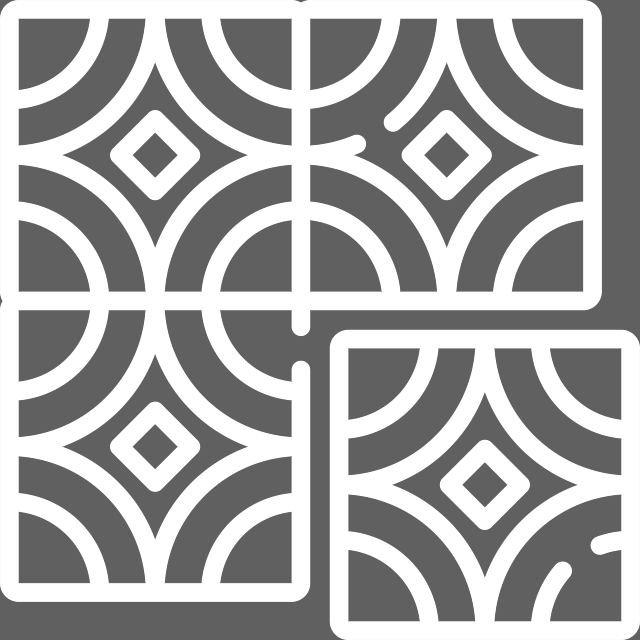
This pattern is drawn by a three.js fragment shader. Its source:

```glsl
// Four square tiles of quarter rings around a small diamond, in white strokes on grey.
// One tile is built from distance functions, folded about its centre, and placed by a loop;
// the lower right tile stands loose, and three strokes have round-capped breaks.
#define HALF 0.2278                     // tile centre to the middle of its frame
#define STROKE 0.0146                   // half the line width
#define SMALL_RING 0.1415
#define DIAMOND 0.0395                  // half side of the diamond
#define RING_BREAK vec2(0.887, 1.178)   // angles of the break in a large ring
#define SMALL_BREAK vec2(0.721, 1.225)  // angles of the break in a small ring
#define FRAME_BREAK vec2(0.1198, 0.1875) // heights of the break in a frame
#define GROUND vec3(0.376)
#define INK vec3(1.0)

varying vec2 vUv;

float roundBox(vec2 p, float halfSide, float radius) {
  vec2 d = abs(p) - halfSide + radius;
  return length(max(d, 0.0)) + min(max(d.x, d.y), 0.0) - radius;
}

vec2 onCircle(float angle) {
  return vec2(cos(angle), sin(angle));
}

// Stroked ring, open between two angles with round caps.
float ring(vec2 p, float radius, vec2 gap) {
  float d = abs(length(p) - radius);
  float angle = atan(p.y, p.x);
  if (angle > gap.x && angle < gap.y) {
    d = min(length(p - radius * onCircle(gap.x)),
            length(p - radius * onCircle(gap.y)));
  }
  return d - STROKE;
}

// Square frame with rounded outer corners, optionally open on its right side.
float frame(vec2 p, float outer, bool broken) {
  float d = max(outer, -roundBox(p, HALF - STROKE, 0.0));
  if (broken && p.x > 0.0 && p.y > FRAME_BREAK.x && p.y < FRAME_BREAK.y) {
    d = min(length(p - vec2(HALF, FRAME_BREAK.x)),
            length(p - vec2(HALF, FRAME_BREAK.y))) - STROKE;
  }
  return d;
}

float tile(vec2 p, int index) {
  float outer = roundBox(p, HALF + STROKE, 2.0 * STROKE);

  // Breaks belonging to this tile and quadrant
  bool largeBroken = index == 1 && p.x < 0.0 && p.y > 0.0;
  bool smallBroken = index == 3 && p.x > 0.0 && p.y < 0.0;
  vec2 largeGap = largeBroken ? RING_BREAK : vec2(0.0);
  vec2 smallGap = smallBroken ? SMALL_BREAK : vec2(0.0);

  // Rings around the nearest corner
  vec2 corner = HALF - abs(p);
  float d = min(ring(corner, HALF, largeGap), ring(corner, SMALL_RING, smallGap));

  // Diamond: a square outline turned by 45 degrees
  vec2 turned = vec2(p.x + p.y, p.y - p.x) * sqrt(0.5);
  d = min(d, abs(roundBox(turned, DIAMOND, 0.0)) - STROKE);

  return max(min(d, frame(p, outer, index == 2)), outer);
}

void main() {
  float margin = HALF + STROKE;
  float d = 1.0;

  // Tiles from the upper left, row by row; neighbours share a frame line
  for (int i = 0; i < 4; i++) {
    float row = i < 2 ? 0.0 : 1.0;
    vec2 cell = vec2(float(i) - 2.0 * row, row);
    vec2 centre = margin + 2.0 * HALF * cell;
    if (i == 3) centre = vec2(1.0 - margin);
    centre.y = 1.0 - centre.y;
    d = min(d, tile(vUv - centre, i));
  }

  float soft = 0.6 * fwidth(vUv.x);
  float ink = 1.0 - smoothstep(-soft, soft, d);
  gl_FragColor = vec4(mix(GROUND, INK, ink), 1.0);
}
```
